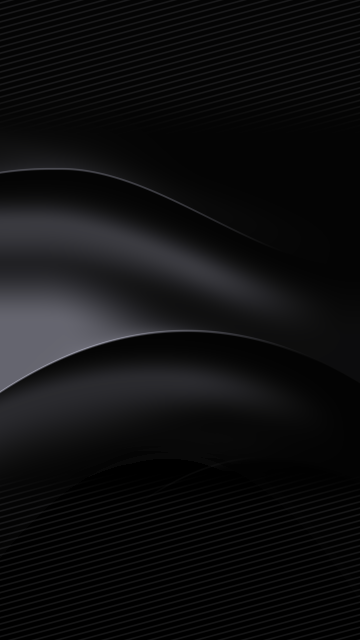
Reproduce this background procedurally as a WebGL 2 fragment shader.

```glsl
#version 300 es
precision highp float;
// Dark satin folds with thin lit crests, between two fields of fine slanted lines.
uniform vec2 u_resolution;
out vec4 fragColor;

// Bell with separate widths above (d < 0) and below (d > 0) its ridge.
float sheen(float d, float above, float below) {
    float t = d / (d < 0.0 ? above : below);
    return exp(-t * t);
}

// Thin antialiased line around d = 0.
float hairline(float d, float halfWidth, float pixel) {
    return 1.0 - smoothstep(halfWidth - 0.5 * pixel, halfWidth + pixel, abs(d));
}

// Heights of the fold crests, measured downward from the top.
float upperCrest(float x) {
    float lift = max(0.0, 1.0 - x / 0.14);
    return 0.264 + 0.006 * lift * lift + 0.155 * smoothstep(0.17, 1.0, x);
}

float lowerCrest(float x) {
    return 0.517 + 0.355 * (x - 0.52) * (x - 0.52);
}

float bottomCrest(float x) {
    return 0.714 + 0.55 * (x - 0.75) * (x - 0.75);
}

// Fabric behind the upper crest.
float backFold(float x, float y) {
    float d = y - upperCrest(x);
    float glow = 0.11 * exp(d / 0.028) * (1.0 - smoothstep(0.08, 0.6, x));
    float haze = 0.022 * sheen(y - 0.23 - 0.17 * x, 0.03, 0.06);
    return 0.016 + glow + haze * (1.0 - smoothstep(0.5, 1.0, x));
}

// Broad fold between the upper and lower crests.
float middleFold(float x, float y) {
    float ridge = 0.35 + 0.14 * smoothstep(0.1, 1.0, x);
    float fade = 1.0 - smoothstep(0.52, 0.96, x);
    float band = sheen(y - ridge, 0.031, mix(0.062, 0.036, smoothstep(0.1, 0.6, x)));
    float trough = ridge + 0.064;
    float pool = smoothstep(trough - 0.015, trough + 0.09, y);
    pool *= 1.0 - smoothstep(0.16, 0.58, x + 0.5 * (0.5 - y));
    float rim = exp((y - lowerCrest(x)) / 0.013) * sheen(x - 0.42, 0.18, 0.17);
    float ambient = 0.035 * smoothstep(0.0, 0.11, y - upperCrest(x));
    return 0.014 + ambient + 0.19 * band * fade + 0.36 * pool + 0.13 * rim;
}

// Dimmer fold below the lower crest.
float frontFold(float x, float y) {
    float ridge = 0.594 + 0.26 * (x - 0.43) * (x - 0.43);
    float band = sheen(y - ridge, 0.03, mix(0.077, 0.036, smoothstep(0.15, 0.65, x)));
    band *= 1.0 - smoothstep(0.5, 0.98, x);
    float lobe = sheen(y - 0.67 - 0.03 * x, 0.03, 0.035) * sheen(x - 0.6, 0.25, 0.2);
    return 0.012 + 0.16 * band + 0.022 * lobe;
}

void main() {
    vec2 uv = gl_FragCoord.xy / u_resolution;
    float x = uv.x;
    float y = 1.0 - uv.y;
    float pixel = 1.0 / u_resolution.y;

    float upper = y - upperCrest(x);
    float lower = y - lowerCrest(x);
    float bottom = y - bottomCrest(x);

    // Stack the folds from back to front.
    float light = backFold(x, y);
    light = mix(light, middleFold(x, y), smoothstep(-pixel, pixel, upper));
    light = mix(light, frontFold(x, y), smoothstep(-pixel, pixel, lower));
    light *= 1.0 - 0.6 * smoothstep(-pixel, 0.012, bottom) * smoothstep(0.3, 0.5, x);

    // Lit edges along the crests.
    light += 0.2 * hairline(upper, 0.0011, pixel) * (1.0 - smoothstep(0.45, 0.82, x));
    light += 0.22 * hairline(lower, 0.0013, pixel) * (1.0 - smoothstep(0.5, 0.92, x));
    light += 0.03 * hairline(bottom, 0.001, pixel)
        * smoothstep(0.34, 0.5, x) * (1.0 - smoothstep(0.55, 0.75, x));

    // Slanted line fields at the top and bottom.
    float slant = y + 0.27 * x * u_resolution.x / u_resolution.y;
    float offset = (fract(slant / 0.0098) - 0.5) * 0.0098;
    float field = 1.0 - smoothstep(0.13, 0.215, y) + smoothstep(0.735, 0.8, y);
    light += 0.085 * field * hairline(offset, 0.0009, pixel);

    // Cool tint grows with brightness.
    vec3 tint = mix(vec3(1.0), vec3(0.97, 0.97, 1.06), smoothstep(0.02, 0.15, light));
    fragColor = vec4(light * tint, 1.0);
}
```
